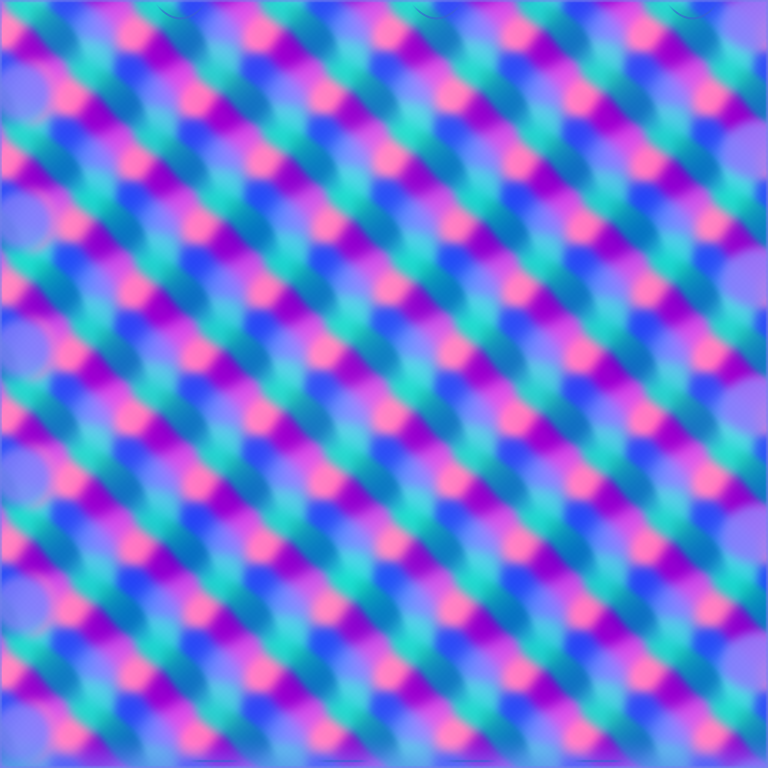
A Shadertoy shader for this texture map:

```glsl
// Normal-map style relief: six by six staggered soft bumps with tilted teal leaves.
// Colours blend between anchors on a diagonal lattice using broad periodic kernels;
// layered sines vary the repeats, and flattened discs and scuffs wear the borders.

const float REPEATS = 6.0;
const vec2 ORIGIN = vec2(0.459, 0.275);     // leaf centre in the first repeat
const vec2 SHARPNESS = vec2(1.9, 2.5);      // kernel tightness along each diagonal
const float CONTRAST = 1.12;
const vec3 MEAN_COLOR = vec3(0.46, 0.49, 0.89);
const vec2 LEAF_AXIS = vec2(0.655, 0.756);
const vec2 LEAF_SIZE = vec2(0.31, 0.125);
const float LEAF_STRENGTH = 0.6;
const float WARP = 0.012;
const float TINT_VARIATION = 0.022;
const float WEAVE = 0.004;
const vec3 FLAT_COLOR = vec3(0.53, 0.49, 0.98);
const vec3 RIM_COLOR = vec3(0.90, 0.48, 0.84);
const vec3 SCUFF_COLOR = vec3(0.22, 0.38, 0.82);
const float TAU = 6.28319;

// Anchors around one bump, as lattice phase and weight: leaf, junction, pale foot,
// blue shoulder, periwinkle, crown, magenta, pink flank, purple brow.
const int ANCHORS = 9;
const vec3 ANCHOR[ANCHORS] = vec3[ANCHORS](
    vec3(0.0, 0.0, 1.1), vec3(0.5, -0.02, 0.8), vec3(0.42, 0.14, 0.7),
    vec3(-0.12, 0.32, 0.9), vec3(0.11, 0.32, 0.6), vec3(0.24, 0.42, 0.8),
    vec3(0.24, 0.61, 1.0), vec3(0.57, 0.61, 0.9), vec3(-0.04, 0.66, 1.2));
const vec3 ANCHOR_COLOR[ANCHORS] = vec3[ANCHORS](
    vec3(0.04, 0.49, 0.76), vec3(0.13, 0.82, 0.81), vec3(0.36, 0.78, 0.92),
    vec3(0.18, 0.29, 0.96), vec3(0.40, 0.56, 1.00), vec3(0.54, 0.53, 1.00),
    vec3(0.82, 0.34, 0.93), vec3(1.04, 0.52, 0.76), vec3(0.56, 0.00, 0.82));

// Smooth drift that differs from repeat to repeat.
vec2 drift(vec2 p) {
    return sin(p.yx * vec2(2.3, 1.9) + vec2(0.4, 2.1))
         + 0.6 * sin(p * vec2(4.1, 3.7) + p.yx * 1.3);
}

// Normalised blend of the anchors; cosine distance wraps seamlessly.
vec3 bumpColor(vec2 phase) {
    vec3 sum = vec3(0.0);
    float total = 0.0;
    for (int i = 0; i < ANCHORS; i++) {
        vec2 closeness = cos(TAU * (phase - ANCHOR[i].xy)) - 1.0;
        float weight = ANCHOR[i].z * exp(dot(SHARPNESS, closeness));
        sum += weight * ANCHOR_COLOR[i];
        total += weight;
    }
    return mix(MEAN_COLOR, sum / total, CONTRAST);
}

// Tilted ellipse, green at its upper end and blue toward the lower one.
vec3 addLeaf(vec3 color, vec2 phase) {
    vec2 f = phase - round(phase);
    vec2 local = 0.5 * vec2(f.x + f.y, f.x - f.y);
    float along = dot(local, LEAF_AXIS);
    float across = dot(local, vec2(-LEAF_AXIS.y, LEAF_AXIS.x));
    float d = length(vec2(along, across) / LEAF_SIZE);
    vec3 leaf = mix(vec3(0.10, 0.73, 0.71), vec3(0.08, 0.45, 0.77),
                    smoothstep(-0.25, 0.06, along));
    leaf = mix(leaf, vec3(0.13, 0.60, 0.82), smoothstep(0.08, 0.26, along));
    return mix(color, leaf, LEAF_STRENGTH * (1.0 - smoothstep(0.60, 1.12, d)));
}

// Column of flattened discs beside a vertical border.
vec3 addDiscs(vec3 color, vec2 cell, vec2 centre, float rim) {
    vec2 d = cell - centre;
    d.y -= round(d.y);
    float r = length(d);
    float ring = exp(-pow((r - 0.25) / 0.05, 2.0)) * smoothstep(-0.05, 0.2, d.x);
    color = mix(color, FLAT_COLOR, 0.75 * (1.0 - smoothstep(0.15, 0.29, r)));
    return mix(color, RIM_COLOR, rim * ring);
}

float stroke(float distanceToLine) {
    return 1.0 - smoothstep(0.0005, 0.0025, abs(distanceToLine));
}

// Short curved scuffs above, straight ones below, and a thin frame.
vec3 addBorderWear(vec3 color, vec2 uv) {
    color = mix(color, vec3(0.44, 0.48, 0.97), 0.55 * smoothstep(0.955, 1.0, uv.y));
    float bowlX = fract((uv.x - 0.235) * 3.0 + 0.5) - 0.5;
    float bowl = stroke(uv.y - 0.024 + 2.0 * bowlX * bowlX)
               * (1.0 - smoothstep(0.06, 0.10, abs(bowlX)));
    float dashX = fract(uv.x * REPEATS - 0.18) - 0.5;
    float dash = stroke(uv.y - 0.991) * (1.0 - smoothstep(0.10, 0.22, abs(dashX)))
               * smoothstep(0.22, 0.25, uv.x) * (1.0 - smoothstep(0.80, 0.84, uv.x));
    color = mix(color, SCUFF_COLOR, 0.65 * max(bowl, dash));
    vec2 inset = min(uv, 1.0 - uv);
    float frame = 1.0 - smoothstep(0.001, 0.004, min(inset.x, inset.y));
    return mix(color, vec3(0.46, 0.50, 0.93), 0.6 * frame);
}

void mainImage(out vec4 fragColor, in vec2 fragCoord) {
    vec2 uv = fragCoord / iResolution.xy;
    uv.y = 1.0 - uv.y;
    vec2 cell = uv * REPEATS;

    // Diagonal lattice phase, with a period of one on each axis
    vec2 variation = drift(cell);
    vec2 p = cell - ORIGIN + WARP * variation;
    vec2 phase = vec2(p.x + p.y, p.x - p.y);

    vec3 color = addLeaf(bumpColor(phase), phase);
    color += TINT_VARIATION * vec3(variation.x, variation.y, 0.0);
    color = addDiscs(color, cell, vec2(0.17, 0.72), 0.45);
    color = addDiscs(color, cell, vec2(5.88, 0.17), 0.0);
    color = addBorderWear(color, uv);

    // Faint woven grain
    vec2 grain = sin(uv * TAU * 128.0);
    color += WEAVE * grain.x * grain.y;
    fragColor = vec4(clamp(color, 0.0, 1.0), 1.0);
}
```
